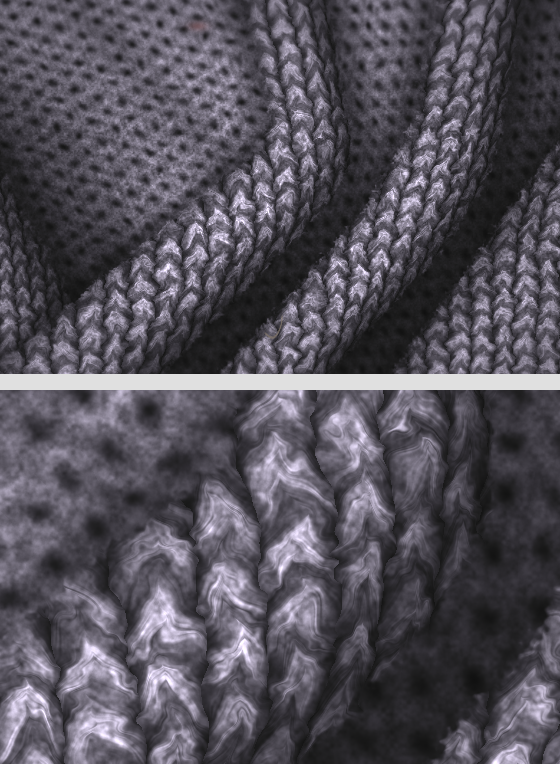
Top: the whole. Bottom: its middle third, enlarged.
A Shadertoy shader for this texture:

```glsl
float hash(vec2 p) {
    vec3 q = fract(p.xyx * 0.1031);
    q += dot(q, q.yzx + 33.33);
    return fract((q.x + q.y) * q.z);
}

float noise(vec2 p) {
    vec2 i = floor(p), f = fract(p);
    f = f * f * (3.0 - 2.0 * f);
    return mix(mix(hash(i), hash(i + vec2(1, 0)), f.x),
               mix(hash(i + vec2(0, 1)), hash(i + vec2(1, 1)), f.x), f.y);
}

float fbm(vec2 p) {
    float sum = 0.0, amp = 0.5;
    for (int i = 0; i < 4; i++) {
        sum += amp * noise(p);
        p = mat2(1.6, 1.2, -1.2, 1.6) * p + 7.3;
        amp *= 0.5;
    }
    return sum / 0.94;
}

float softMin(float a, float b, float k) {
    float h = max(k - abs(a - b), 0.0) / k;
    return min(a, b) - 0.25 * h * h * k;
}

float bell(float x) {
    return exp(-x * x);
}

// Columns of stacked arrow-shaped stitches; g counts cells
float stitches(vec2 g, float focus) {
    g += 0.34 * (vec2(noise(g * 1.7), noise(g * 1.7 + 31.0)) - 0.5);
    g += 0.16 * (vec2(noise(g * 6.0), noise(g * 6.0 + 17.0)) - 0.5);
    float column = floor(g.x);
    float x = g.x - column - 0.5;
    float phase = g.y + 0.5 * column + 0.25 * hash(vec2(column, 3.0)) + 1.15 * abs(x);
    float strand = 0.5 + 0.5 * cos(6.2832 * phase);
    strand = mix(strand, smoothstep(0.05, 0.75, strand), focus);
    float rib = 1.0 - smoothstep(0.16, 0.56, abs(x));
    float height = 0.12 + 0.38 * rib + 0.5 * strand * (0.35 + 0.65 * rib);
    float fibre = noise(vec2(phase * 13.0, g.x * 4.0)) + 0.6 * noise(vec2(phase * 25.0, g.x * 8.0 + 9.0)) - 0.8;
    return height * (1.0 + 0.55 * focus * fibre);
}

// Out-of-focus open mesh with dark oval holes
float mesh(vec2 g) {
    g += 0.35 * (vec2(noise(g * 0.9), noise(g * 0.9 + 40.0)) - 0.5);
    float column = floor(g.x);
    vec2 q = vec2(fract(g.x), fract(g.y + 0.5 * column + 0.35 * g.x)) - 0.5;
    float hole = exp(-dot(q * q, vec2(11.0, 13.0)));
    float groove = smoothstep(0.25, 0.5, abs(q.x));
    return 0.95 - 0.72 * hole - 0.17 * groove + 0.25 * (noise(g * 4.0) - 0.5);
}

// Lays one rounded fold between two edges over the cloth below
void fold(inout float shade, vec2 p, float left, float right, float lean, vec2 cell, float focus) {
    float t = (p.x - left) / (right - left);
    float fuzz = 0.022 * (fbm(p * 45.0) - 0.5) + 0.012 * (noise(p * 170.0) - 0.5);
    float blur = mix(0.022, 0.005, focus);
    float cover = smoothstep(-blur, blur, 0.7 * (p.x - left) + fuzz)
                * smoothstep(-blur, blur, 0.7 * (right - p.x) + fuzz);
    float light = mix(0.55, 1.0, smoothstep(0.0, 0.22, t)) * (1.0 - 0.72 * smoothstep(0.5, 1.02, t));
    float wrap = 1.1 * pow(clamp(t, 0.0, 1.0), 5.0);
    vec2 g = vec2((p.x - lean * max(p.y - 0.35, 0.0)) / cell.x + wrap, p.y / cell.y - 1.8 * p.x);
    float outside = max(left - p.x, p.x - right);
    float shadow = 0.5 + 0.5 * smoothstep(0.0, 0.11, outside);
    shade = mix(shade * shadow, light * stitches(g, focus), cover);
}

void mainImage(out vec4 fragColor, in vec2 fragCoord) {
    vec2 p = fragCoord / iResolution.y;
    p.x *= 1.5 * iResolution.y / iResolution.x;
    float focus = (1.0 - 0.8 * smoothstep(0.6, 1.05, p.y)) * mix(0.6, 1.0, smoothstep(0.0, 0.25, p.y));

    // Edges of the two central folds
    float leftA = softMin(1.22 * p.y - 0.04, 0.90 - 0.25 * p.y, 0.12);
    float rightA = softMin(0.43 + p.y, 1.05 - 0.17 * p.y, 0.15);
    float leftB = softMin(0.59 + 0.87 * p.y, 1.0 + 0.17 * p.y, 0.15);
    float rightB = softMin(0.88 + 0.92 * p.y, 1.24 + 0.16 * p.y, 0.15);

    // Cloth behind the folds
    bool behindLeft = p.x < 0.5 * (leftA + rightA);
    float angle = behindLeft ? 0.5 : -0.12;
    vec2 g = mat2(cos(angle), -sin(angle), sin(angle), cos(angle)) * p / vec2(0.047, 0.052);
    float slope = p.x + p.y + 0.06 * (noise(p * 4.0) - 0.5);
    float lightLeft = mix(0.3, 0.9, smoothstep(0.55, 1.05, slope)) - 0.22 * bell((slope - 1.17) / 0.07);
    float lightRight = mix(0.2, 0.8, smoothstep(0.15, 0.95, p.y)) * mix(1.0, 0.55, smoothstep(1.2, 1.35, p.x));
    float shade = mesh(g) * (behindLeft ? lightLeft : lightRight);
    shade *= 1.0 + 0.4 * (fbm(p * 90.0) - 0.5);

    // Folds, back to front
    float rightD = 0.31 - 0.57 * p.y;
    fold(shade, p, rightD - 0.5, rightD, 0.0, vec2(0.052, 0.05), 0.6 * focus);
    fold(shade, p, leftA, rightA, -0.2, vec2(0.07, 0.062), focus);
    fold(shade, p, leftB, rightB, 0.22, vec2(0.062, 0.056), focus);
    float leftC = 1.05 + 0.72 * p.y;
    fold(shade, p, leftC, leftC + 0.75, 0.25, vec2(0.06, 0.052), 0.85 * focus);

    // Wool grain, fuzz and broad light variation
    shade *= 1.0 + focus * (0.75 * (fbm(p * 120.0) - 0.5) + 0.35 * (noise(p * 260.0) - 0.5));
    shade *= 0.9 + 0.25 * noise(p * 5.0);
    vec2 centred = p - vec2(0.75, 0.5);
    shade *= 1.08 - 0.3 * dot(centred, centred);
    float value = 0.055 + 0.56 * max(shade, 0.0);
    vec3 color = value * mix(vec3(1.0), vec3(1.01, 0.965, 1.09), smoothstep(0.07, 0.2, value));

    // Pale scrap of yarn and a rusty fleck
    vec2 q = p - vec2(0.715, 0.15);
    float arc = abs(length(q) - 0.045 - 0.01 * sin(q.x * 90.0));
    float scrap = (1.0 - smoothstep(0.001, 0.005, arc)) * smoothstep(0.01, 0.02, q.x - q.y - 0.02);
    color = mix(color, vec3(0.52, 0.47, 0.42), 0.7 * scrap);
    float fleck = bell(length((p - vec2(0.53, 0.93)) / vec2(0.025, 0.012)));
    color = mix(color, vec3(0.40, 0.24, 0.24), 0.6 * fleck);
    fragColor = vec4(color, 1.0);
}
```
